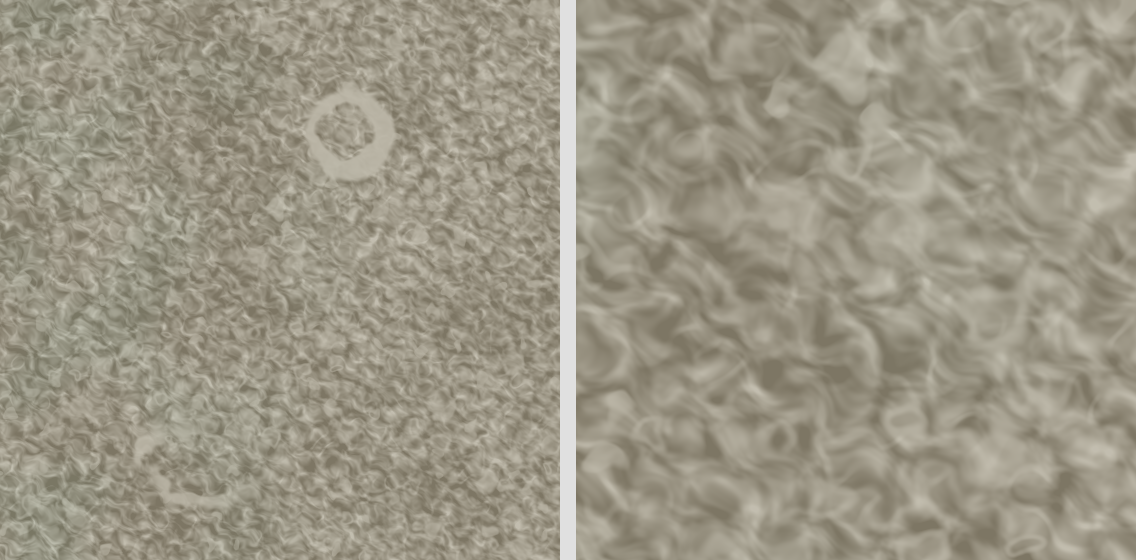
Left, the full canvas; right, a detail of the centre.
A WebGL 1 fragment shader for this texture:

```glsl
precision highp float;
uniform vec2 u_resolution;

#define DARK_TONE vec3(0.510, 0.482, 0.412)
#define LIGHT_TONE vec3(0.748, 0.728, 0.670)
#define GREEN_TINT vec3(-0.018, 0.004, 0.002)
#define GRAIN_FREQ vec2(40.0, 64.0)
#define GRAIN_ANGLE -0.55
#define GRAIN_CONTRAST 0.82
#define THREAD_STRENGTH 0.26
#define CELL_GRID 24.0
#define CELL_CHANCE 0.27
#define BASE_LEVEL 0.36

vec2 hash2(vec2 p) {
  vec2 k = vec2(dot(p, vec2(127.1, 311.7)), dot(p, vec2(269.5, 183.3)));
  return fract(sin(k) * 43758.545);
}

// Gradient noise, roughly -0.7 to 0.7
float cornerGradient(vec2 corner, vec2 offset) {
  float a = 6.2832 * hash2(corner).x;
  return dot(vec2(cos(a), sin(a)), offset);
}

float noise(vec2 p) {
  vec2 i = floor(p), f = fract(p);
  vec2 u = f * f * f * (f * (f * 6.0 - 15.0) + 10.0);
  vec2 e = vec2(1.0, 0.0);
  float low = mix(cornerGradient(i, f), cornerGradient(i + e, f - e), u.x);
  float high = mix(cornerGradient(i + e.yx, f - e.yx),
                   cornerGradient(i + 1.0, f - 1.0), u.x);
  return mix(low, high, u.y);
}

vec2 rotate(vec2 p, float a) {
  float c = cos(a), s = sin(a);
  return vec2(c * p.x + s * p.y, c * p.y - s * p.x);
}

// Streaky grain, more curled towards the left
float grain(vec2 p) {
  vec2 curl = vec2(noise(p * 34.0), noise(p * 34.0 + 51.3));
  vec2 q = rotate(p + curl * mix(0.018, 0.008, p.x), GRAIN_ANGLE) * GRAIN_FREQ;
  return noise(q) + 0.65 * noise(q * 1.9 + 17.0) + 0.2 * noise(q * 3.7 + 5.0);
}

// Short pale threads along the zero lines of a noise field
float threads(vec2 p) {
  float line = 1.0 - smoothstep(0.02, 0.17, abs(noise(p * 42.0 + 8.7)));
  return line * smoothstep(-0.12, 0.25, noise(p * 27.0 + 93.0));
}

// Scattered pale cells: x is coverage, y is the darker core
vec2 cells(vec2 p) {
  vec2 g = p * CELL_GRID + 0.35 * vec2(noise(p * 50.0), noise(p * 50.0 + 31.0));
  vec2 id = floor(g), result = vec2(0.0);
  for (int j = -1; j <= 1; j++) {
    for (int i = -1; i <= 1; i++) {
      vec2 cell = id + vec2(float(i), float(j));
      vec2 trait = hash2(cell + 71.0);
      float present = step(trait.x, CELL_CHANCE);
      float radius = mix(0.2, 0.52, trait.y * trait.y);
      float d = length(g - cell - hash2(cell)) / radius;
      float body = present * (1.0 - smoothstep(0.7, 1.15, d));
      float core = present * step(0.3, trait.y) * step(trait.x, 0.1)
                 * (1.0 - smoothstep(0.25, 0.65, d));
      result = max(result, vec2(body, core));
    }
  }
  return result;
}

// Soft oval with an uneven rim
float oval(vec2 p, vec2 center, vec2 radii, float roughness) {
  float d = length((p - center) / radii);
  d += roughness * (noise(p * 19.0 + 4.0) + 0.5 * noise(p * 45.0));
  return 1.0 - smoothstep(0.90, 1.06, d);
}

float ring(vec2 p, vec2 center, vec2 outer, vec2 holeShift, vec2 hole, float roughness) {
  return oval(p, center, outer, roughness)
       * (1.0 - oval(p, center + holeShift, hole, roughness * 2.0));
}

void main() {
  vec2 p = gl_FragCoord.xy / u_resolution;

  // Broad light and dark areas
  float broad = 0.24 * noise(p * 4.0 + 2.0) + 0.22 * noise(p * 12.0 + 40.0);
  float level = BASE_LEVEL + broad + 0.06 * (p.x - 0.5);

  // Fine texture and cells
  level += GRAIN_CONTRAST * grain(p) + THREAD_STRENGTH * threads(p);
  vec2 cell = cells(p);
  level = mix(level, 0.80 + 0.25 * (level - 0.4), 0.72 * cell.x);
  level -= 0.3 * cell.y;

  // One closed ring and one broken ring
  float closed = ring(p, vec2(0.626, 0.759), vec2(0.079, 0.083),
                      vec2(-0.008, 0.008), vec2(0.050, 0.049), 0.13);
  float broken = ring(p, vec2(0.365, 0.178), vec2(0.130, 0.090),
                      vec2(0.012, -0.004), vec2(0.108, 0.058), 0.20);
  float gap = smoothstep(0.40, 0.52, p.x + 0.12 * noise(p * 16.0 + 9.0));
  broken *= (1.0 - gap) * smoothstep(-0.45, 0.0, noise(p * 14.0 + 23.0));
  float pale = max(0.95 * closed, 0.82 * broken);
  level = mix(level, 0.93 + 0.08 * (level - 0.4), pale);

  // Stone colour with a faint green tint on the left
  vec3 color = mix(DARK_TONE, LIGHT_TONE, clamp(level, -0.08, 1.06));
  float greenness = (1.0 - smoothstep(0.0, 0.85, p.x))
                  * smoothstep(-0.3, 0.4, noise(p * 6.0 + 60.0));
  gl_FragColor = vec4(color + GREEN_TINT * greenness, 1.0);
}
```
